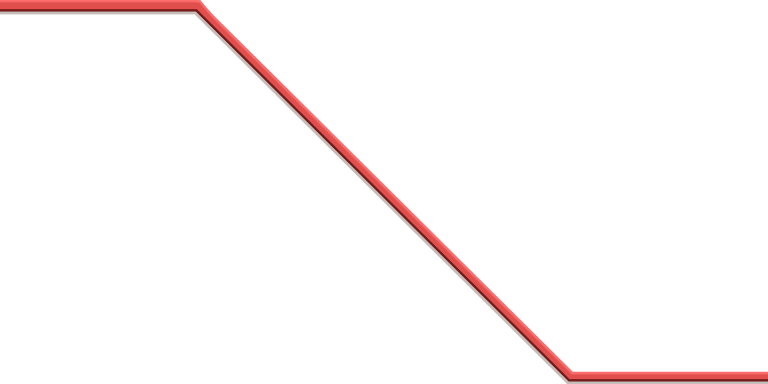
Write a WebGL 2 fragment shader that draws this background.

```glsl
#version 300 es
precision highp float;

uniform vec2 u_resolution;
out vec4 fragColor;

const vec3 PAPER = vec3(1.0);
const vec3 SHADOW = vec3(0.78, 0.74, 0.72);
const vec3 DARK_RED = vec3(0.45, 0.10, 0.10);
const vec3 RED = vec3(0.88, 0.31, 0.30);
const vec3 LIGHT_RED = vec3(0.99, 0.43, 0.43);

// Signed height above a mitred step: flat, slope from a down to b, flat.
float stepDistance(vec2 p, vec2 a, vec2 b) {
    vec2 along = normalize(b - a);
    vec2 normal = vec2(-along.y, along.x);
    float slope = dot(p - a, normal);
    return min(max(p.y - a.y, slope), p.y - b.y);
}

// Antialiased coverage of everything above a given level.
float above(float height, float level, float pixel) {
    return smoothstep(-0.6 * pixel, 0.6 * pixel, height - level);
}

// Cross-section of the ribbon, from the shadow below to the lit upper edge.
vec3 ribbonColor(float height, float thickness, float pixel) {
    vec3 color = mix(PAPER, SHADOW, above(height, -0.0075, pixel));
    color = mix(color, DARK_RED, above(height, 0.0, pixel));
    color = mix(color, RED, above(height, 0.0060, pixel));
    float sheen = smoothstep(-0.003, 0.003, height - thickness + 0.0065);
    color = mix(color, LIGHT_RED, sheen);
    return mix(color, PAPER, above(height, thickness, pixel));
}

void main() {
    // One unit is the canvas height; x is scaled to a two-by-one layout.
    vec2 p = gl_FragCoord.xy / u_resolution * vec2(2.0, 1.0);
    float pixel = 1.0 / u_resolution.y;

    // Lower corners of the ribbon.
    vec2 upperBend = vec2(0.510, 0.970);
    vec2 lowerBend = vec2(1.481, 0.0065);
    float height = stepDistance(p, upperBend, lowerBend);

    // The upper flat part is slightly thicker and reaches the canvas edge.
    float thickness = mix(0.031, 0.0255, smoothstep(0.50, 0.56, p.x));
    fragColor = vec4(ribbonColor(height, thickness, pixel), 1.0);
}
```
